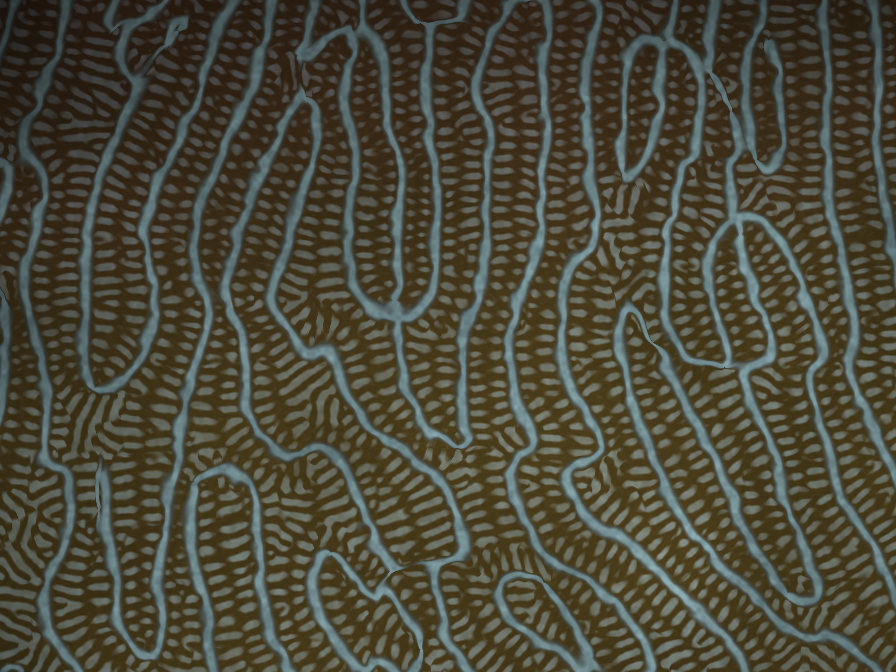
This texture is drawn by a Shadertoy shader. Its source:

```glsl
// Brain coral: pale meandering ridges with short septa across brown valleys.

const float TAU = 6.2831853;
const float RIDGE_SPACING = 0.092;   // in canvas heights
const float RIDGE_HALF_WIDTH = 0.0084;
const float ARCH_CELL = 0.155;       // spacing of the arched valley ends
const float FORK_SCALE = 5.0;        // density of forks and dead ends
const float SEPTA_SPACING = 0.0200;
const float SEPTA_CELL = 0.046;      // patch over which septa stay parallel
const float STEP = 0.002;            // finite difference step

const vec3 RED_BROWN = vec3(0.225, 0.150, 0.090);
const vec3 OLIVE_BROWN = vec3(0.245, 0.200, 0.088);
const vec3 SEPTA_DIM = vec3(0.355, 0.350, 0.345);
const vec3 SEPTA_PALE = vec3(0.405, 0.430, 0.395);
const vec3 RIDGE_EDGE = vec3(0.255, 0.275, 0.260);
const vec3 RIDGE_CREST = vec3(0.415, 0.510, 0.525);

vec2 hash2(vec2 p) {
    vec2 q = vec2(dot(p, vec2(127.1, 311.7)), dot(p, vec2(269.5, 183.3)));
    return fract(sin(q) * 43758.5453);
}

// Two independent channels of value noise, each from -1 to 1
vec2 noise2(vec2 p) {
    vec2 i = floor(p), f = fract(p);
    f = f * f * f * (f * (f * 6.0 - 15.0) + 10.0);
    vec2 low = mix(hash2(i), hash2(i + vec2(1, 0)), f.x);
    vec2 high = mix(hash2(i + vec2(0, 1)), hash2(i + vec2(1, 1)), f.x);
    return mix(low, high, f.y) * 2.0 - 1.0;
}

vec2 polar(float angle) {
    return vec2(cos(angle), sin(angle));
}

vec2 complexMul(vec2 a, vec2 b) {
    return vec2(a.x * b.x - a.y * b.y, a.x * b.y + a.y * b.x);
}

float angleBetween(vec2 a, vec2 b) {
    return atan(a.x * b.y - a.y * b.x, dot(a, b));
}

// Smooth complex noise from scattered blobs of random phase
vec2 blobNoise(vec2 p) {
    vec2 cell = floor(p), sum = vec2(0.0);
    for (int j = -1; j <= 1; j++)
    for (int i = -1; i <= 1; i++) {
        vec2 id = cell + vec2(i, j);
        vec2 rnd = hash2(id + 7.0);
        vec2 offset = p - id - 0.5 - 0.6 * (rnd - 0.5);
        float fade = max(0.0, 1.0 - dot(offset, offset) / 1.4);
        sum += fade * fade * polar(TAU * fract(17.3 * (rnd.x + rnd.y)));
    }
    return sum;
}

// Bent stripes as a complex wave; double zeros make arches, single ones forks
vec2 ridgeWave(vec2 p) {
    float across = 0.75 * p.x + 0.65 * p.x * p.y - 0.4 * p.y * p.y + 0.1 * p.y;
    vec2 arches = blobNoise(p / ARCH_CELL);
    vec2 forks = noise2(p * FORK_SCALE + 3.7) + vec2(0.3, 0.0);
    vec2 bends = complexMul(complexMul(arches, arches), forks);
    return complexMul(polar(TAU * across / RIDGE_SPACING), bends);
}

vec2 phaseGradient(vec2 p, vec2 wave) {
    return vec2(angleBetween(wave, ridgeWave(p + vec2(STEP, 0))),
                angleBetween(wave, ridgeWave(p + vec2(0, STEP)))) / STEP;
}

// Wave running along the ridges, summed from locally aligned patches
vec2 septaWave(vec2 p) {
    vec2 cell = floor(p / SEPTA_CELL), sum = vec2(0.0);
    for (int j = -1; j <= 1; j++)
    for (int i = -1; i <= 1; i++) {
        vec2 id = cell + vec2(i, j);
        vec2 rnd = hash2(id + 51.0);
        vec2 center = (id + 0.5 + 0.6 * (rnd - 0.5)) * SEPTA_CELL;
        vec2 offset = p - center;
        float fade = max(0.0, 1.0 - dot(offset, offset) / (1.4 * SEPTA_CELL * SEPTA_CELL));
        vec2 g = phaseGradient(center, ridgeWave(center));
        vec2 along = vec2(-g.y, g.x) / (length(g) + 0.001);
        along *= along.y < 0.0 ? -1.0 : 1.0;
        float turns = dot(offset, along) / SEPTA_SPACING + fract(13.7 * (rnd.x + rnd.y));
        sum += fade * fade * fade * polar(TAU * turns);
    }
    return sum;
}

void mainImage(out vec4 fragColor, in vec2 fragCoord) {
    vec2 uv = fragCoord / iResolution.xy;
    vec2 p = fragCoord / iResolution.y;
    vec2 wobble = noise2(p * 38.0);
    vec2 beads = noise2(p * 75.0 + 5.0);
    vec2 grain = noise2(p * 150.0);
    vec2 patches = noise2(p * 6.0 + 20.0);
    vec2 q = p + 0.0045 * wobble + 0.0012 * beads;

    // Distances to the nearest ridge and to the valley floor
    vec2 wave = ridgeWave(q);
    float phase = atan(wave.y, wave.x);
    float slope = max(length(phaseGradient(q, wave)), 22.0);
    float ridgeDist = abs(phase) / slope;
    float floorDist = (0.5 * TAU - abs(phase)) / slope;

    // Septa: a row of tapering grains on each side of the valley
    vec2 sw = septaWave(p + 0.002 * wobble);
    float septaPhase = atan(sw.y, sw.x) + 0.9 * sign(phase);
    float taper = smoothstep(0.006, 0.018, ridgeDist)
                * smoothstep(-0.003, 0.013, floorDist + 0.003 * wobble.y);
    float cut = mix(0.55, -0.70, taper) + 0.25 * beads.x;
    float bar = smoothstep(cut, cut + 1.35, cos(septaPhase) + 0.15 * grain.x);
    bar *= mix(0.3, 1.0, taper) * smoothstep(0.0, 0.35, length(sw));
    bar *= 0.96 + 0.16 * patches.x + 0.14 * beads.y;

    // Brown valleys, redder and dimmer towards the upper left
    float olive = smoothstep(1.05, 0.25, uv.y - 0.25 * uv.x + 0.08 * patches.y);
    vec3 color = mix(RED_BROWN, OLIVE_BROWN, olive);
    color = mix(color, mix(SEPTA_DIM, SEPTA_PALE, olive), bar);

    // Beaded ridges with a dim rim
    float halfWidth = RIDGE_HALF_WIDTH * (1.0 + 0.28 * wobble.x + 0.16 * beads.x);
    float rim = 1.0 - smoothstep(halfWidth - 0.003, halfWidth + 0.004, ridgeDist);
    float crest = 1.0 - smoothstep(0.25 * halfWidth, halfWidth, ridgeDist);
    vec3 ridge = mix(RIDGE_EDGE, RIDGE_CREST, crest);
    ridge *= 1.0 + 0.08 * beads.y + 0.06 * grain.y + 0.08 * patches.x;
    color = mix(color, ridge, rim);

    // Dim light, fading at the top and in the corners
    vec2 fromCenter = uv - vec2(0.62, 0.38);
    float light = 1.20 - 0.75 * dot(fromCenter, fromCenter) - 0.15 * uv.y + 0.08 * patches.y;
    fragColor = vec4(color * light * (1.0 + 0.05 * grain.x), 1.0);
}
```
